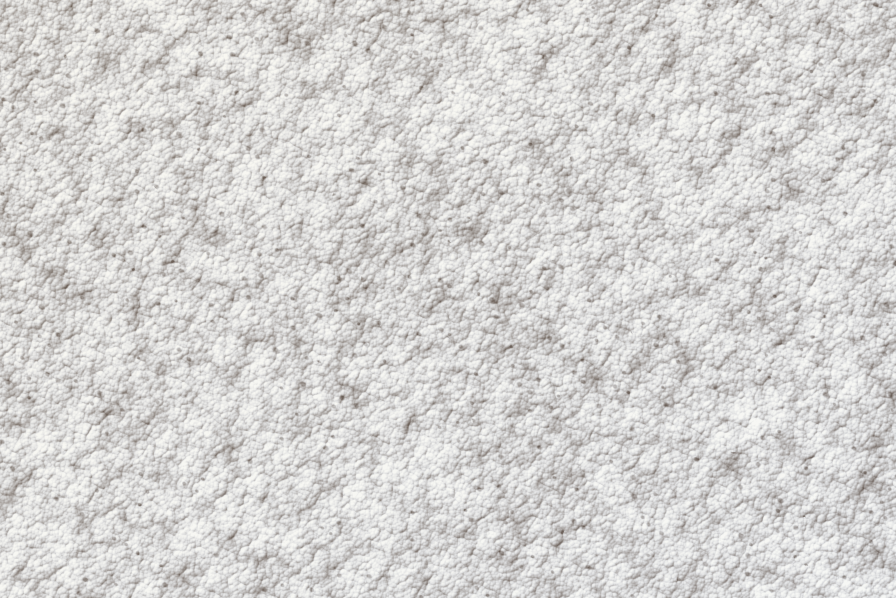
This texture is drawn by a WebGL 2 fragment shader. Its source:

```glsl
#version 300 es
precision highp float;
// Rough white stucco wall: packed pale grains on soft lumps, with small brown pits.

#define GRAINS 92.0      // grains per canvas height
#define LUMPS 27.0       // lumps per canvas height
#define PITS 44.0        // pit cells per canvas height
#define PIT_SHARE 0.13   // share of the cells that hold a pit
#define PIT_DEPTH 0.21
#define BASE_TONE 0.832
#define LIGHT_GAIN 0.28
#define CAVITY_GAIN 0.17
#define PATCH_GAIN 0.012
#define LIGHT_DIR vec2(-0.6, 0.8)

uniform vec2 u_resolution;
out vec4 fragColor;

vec3 hash3(vec2 cell) {
    vec3 h = fract(cell.xyx * vec3(0.1031, 0.1030, 0.0973));
    h += dot(h, h.yxz + 33.33);
    return fract((h.xxy + h.yxx) * h.zyx);
}

vec2 rotate(vec2 p, float angle) {
    float c = cos(angle), s = sin(angle);
    return vec2(c * p.x - s * p.y, s * p.x + c * p.y);
}

// Cellular noise: overlapping domes, each with its own height.
float domes(vec2 p) {
    vec2 cell = floor(p);
    float top = -2.0;
    for (int y = -1; y <= 1; y++) {
        for (int x = -1; x <= 1; x++) {
            vec2 neighbour = cell + vec2(x, y);
            vec3 rnd = hash3(neighbour);
            vec2 d = neighbour + 0.05 + 0.9 * rnd.xy - p;
            top = max(top, 0.5 * rnd.z - dot(d, d));
        }
    }
    return top;
}

// Layered sines for broad, slightly diagonal unevenness.
float patches(vec2 p) {
    vec2 q = rotate(p, -0.8);
    return sin(q.x * 7.0 + 2.0 * sin(q.y * 5.0))
         + sin(q.y * 17.0 + 1.7 * sin(q.x * 11.0 + 1.0))
         + 0.7 * sin(q.y * 29.0 + 2.3 * sin(q.x * 19.0));
}

// Wall height: lumps, grains and fine grit.
float relief(vec2 p) {
    vec2 bent = p + 0.0022 * sin(p.yx * vec2(173.0, 151.0) + 2.0 * sin(p * 67.0));
    vec2 slanted = rotate(bent, -0.85) * vec2(0.8, 1.15);
    return 1.2 * domes(slanted * LUMPS + 40.0)
         + domes(rotate(bent, 0.35) * GRAINS + 11.0)
         + 0.5 * domes(rotate(p, 1.1) * GRAINS * 1.9 + 73.0);
}

// Scattered pits, denser where the wall is uneven.
float pitMask(vec2 p, float unevenness) {
    vec2 q = rotate(p, 0.6) * PITS + 19.0;
    vec2 cell = floor(q);
    vec3 rnd = hash3(cell + 7.0);
    vec2 d = q - cell - mix(vec2(0.32), vec2(0.68), rnd.xy);
    float chance = PIT_SHARE * clamp(1.0 - 0.4 * unevenness, 0.2, 2.0);
    float radius = mix(0.18, 0.32, fract(rnd.z * 57.0));
    float shape = 1.0 - smoothstep(radius * 0.35, radius, length(d * vec2(1.0, 1.25)));
    return shape * step(rnd.z, chance);
}

float wallTone(vec2 p) {
    float height = relief(p);
    float slope = height - relief(p + LIGHT_DIR * 0.25 / GRAINS);
    float unevenness = patches(p);
    float tone = BASE_TONE + LIGHT_GAIN * slope + CAVITY_GAIN * (height - 0.1);
    tone += PATCH_GAIN * unevenness;
    // Soft shoulder keeps the highlights from burning out.
    tone -= 0.45 * max(tone - 0.9, 0.0);
    tone -= PIT_DEPTH * pitMask(p, unevenness);
    return clamp(tone, 0.42, 0.97);
}

// Warm grey in the hollows, neutral white on the grains.
vec3 plaster(float tone) {
    float shade = max(0.85 - tone, 0.0);
    float glow = max(tone - 0.88, 0.0);
    return vec3(tone, tone - 0.11 * shade, tone - 0.185 * shade - 0.2 * glow);
}

void main() {
    // Four samples per pixel smooth the grain edges.
    vec3 colour = vec3(0.0);
    for (int i = 0; i < 4; i++) {
        vec2 offset = vec2(i % 2, i / 2) * 0.5 - 0.25;
        vec2 p = (gl_FragCoord.xy + offset) / u_resolution.y;
        colour += 0.25 * plaster(wallTone(p));
    }
    // Faint drift from warm upper left to cool lower right.
    vec2 uv = gl_FragCoord.xy / u_resolution;
    float coolness = uv.x - uv.y;
    colour += coolness * vec3(-0.004, 0.0, 0.008);
    fragColor = vec4(colour, 1.0);
}
```
